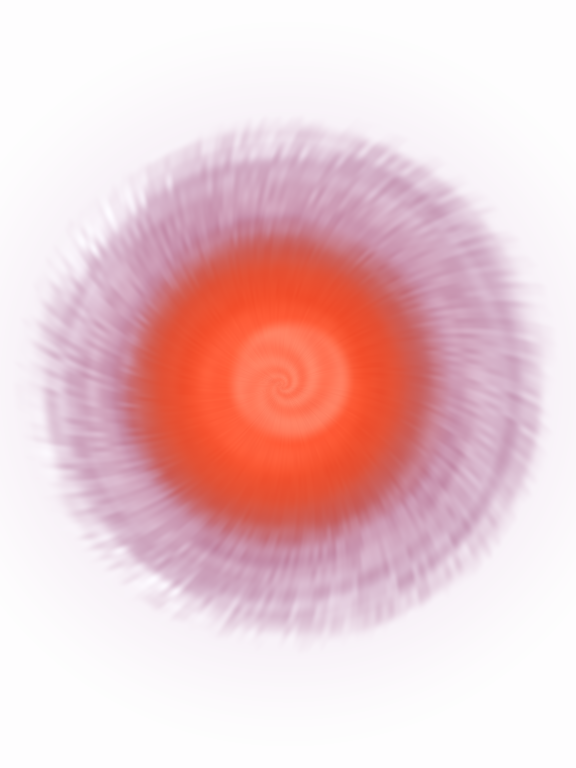
A WebGL 2 fragment shader for this background:

```glsl
#version 300 es
precision highp float;
// A glowing swirl: soft, slightly off-centre discs go from a pale mauve halo
// to a salmon core. Polar noise frays their rims into radial streaks and
// drawn-out rings, and logarithmic spiral arms turn in the core.

#define CENTER vec2(-0.010, -0.002)
#define STREAK_COUNT 230.0
#define STREAK_RINGS 30.0
#define RING_TWIST 5.0
#define FRAY 0.050
#define GRAIN 0.075
#define ARM_COUNT 3.0
#define ARM_WINDING 3.2

uniform vec2 u_resolution;
out vec4 fragColor;

const float TAU = 6.2831853;

float hash(vec2 cell) {
  vec3 q = fract(cell.xyx * vec3(0.1031, 0.1030, 0.0973));
  q += dot(q, q.yzx + 33.33);
  return fract((q.x + q.y) * q.z);
}

// Value noise in polar space, from -1 to 1, seamless around the circle.
float polarNoise(float turn, float radius, vec2 cells) {
  vec2 grid = vec2(turn, radius) * cells;
  vec2 cell = floor(grid);
  vec2 f = fract(grid);
  f = f * f * (3.0 - 2.0 * f);
  float left = mod(cell.x, cells.x);
  float right = mod(cell.x + 1.0, cells.x);
  float low = mix(hash(vec2(left, cell.y)), hash(vec2(right, cell.y)), f.x);
  float high = mix(hash(vec2(left, cell.y + 1.0)), hash(vec2(right, cell.y + 1.0)), f.x);
  return 2.0 * mix(low, high, f.y) - 1.0;
}

// Coverage of a disc with a soft rim.
float disc(vec2 p, vec2 center, float radius, float softness) {
  return 1.0 - smoothstep(radius - softness, radius + softness, length(p - center));
}

void main() {
  vec2 p = (gl_FragCoord.xy - 0.5 * u_resolution) / u_resolution.x;
  vec2 d = p - CENTER;
  float radius = length(d);
  float angle = atan(d.y, d.x);
  float turn = angle / TAU + 0.5;

  // Fine radial streaks and long rings sheared into a spiral
  float streaks = polarNoise(turn + 0.15 * radius, radius, vec2(STREAK_COUNT, STREAK_RINGS));
  float rings = polarNoise(turn - 0.4 * radius, radius, vec2(14.0, 52.0));
  float patches = polarNoise(turn + RING_TWIST * radius / TAU, radius, vec2(9.0, 12.0));
  float outward = smoothstep(0.08, 0.42, radius);
  float fray = FRAY * outward * (0.55 * streaks + 0.6 * rings + 0.4 * patches);
  vec2 q = p * (1.0 + fray);

  // Pale halo and mauve outer discs
  vec3 color = vec3(0.995, 0.993, 0.995);
  color = mix(color, vec3(0.965, 0.935, 0.965), disc(p, vec2(0.0), 0.51, 0.15));
  color = mix(color, vec3(0.84, 0.71, 0.80), disc(q, vec2(0.007, 0.008), 0.418, 0.048));
  color = mix(color, vec3(0.775, 0.54, 0.65), 0.9 * disc(q, vec2(-0.004, 0.010), 0.332, 0.075));

  // Red and orange discs
  color = mix(color, vec3(0.77, 0.39, 0.40), disc(q, vec2(-0.006, -0.002), 0.268, 0.036));
  color = mix(color, vec3(0.87, 0.32, 0.22), disc(q, vec2(-0.020, -0.002), 0.232, 0.042));
  color = mix(color, vec3(0.96, 0.31, 0.17), disc(q, vec2(-0.014, 0.0), 0.185, 0.048));

  // Salmon core
  color = mix(color, vec3(1.0, 0.37, 0.23), disc(q, vec2(-0.020, -0.008), 0.140, 0.026));
  color = mix(color, vec3(1.0, 0.48, 0.36), disc(q, vec2(0.004, 0.005), 0.100, 0.014));

  // Spiral arms, fading out from the core
  float winding = log(radius + 0.012) * ARM_WINDING;
  float arms = sin(ARM_COUNT * (angle - winding)) + 0.5 * sin(2.0 * angle - 3.0 * winding);
  float coreFade = smoothstep(0.0, 0.015, radius) * (1.0 - smoothstep(0.06, 0.17, radius));
  color += vec3(0.0, 0.026, 0.028) * arms * coreFade;

  // Grain of the mauve band, weaker within the red discs
  float band = smoothstep(0.20, 0.34, radius) * (1.0 - smoothstep(0.39, 0.47, radius));
  float grain = 0.55 * streaks + 0.5 * rings + 0.4 * patches;
  color += GRAIN * vec3(0.6, 1.0, 0.8) * grain * (band + 0.25 * disc(p, CENTER, 0.22, 0.08));

  fragColor = vec4(clamp(color, 0.0, 1.0), 1.0);
}
```
